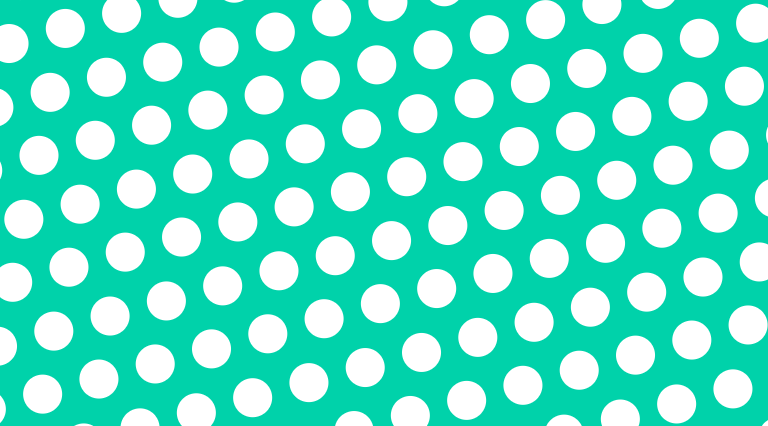
This pattern is drawn by a Shadertoy shader. Its source:

```glsl
const vec3 GREEN = vec3(0.0, 0.825, 0.665);
const vec3 WHITE = vec3(1.0);

// All lengths are fractions of the canvas height
const float TILT = radians(15.0);
const vec2 TILE = vec2(0.1368, 0.2718);
const vec2 ANCHOR = vec2(0.0533, 0.0852);
const vec2 STAGGER = vec2(0.0636, 0.1361);
const float DOT_RADIUS = 0.0458;

vec2 rotate(vec2 p, float angle) {
    float c = cos(angle), s = sin(angle);
    return vec2(c * p.x - s * p.y, s * p.x + c * p.y);
}

// Signed distance to circles repeated once per tile
float repeatedDots(vec2 p, vec2 tile, float radius) {
    vec2 local = p - tile * floor(p / tile + 0.5);
    return length(local) - radius;
}

float coverage(float dist, float pixel) {
    return clamp(0.5 - dist / pixel, 0.0, 1.0);
}

void mainImage(out vec4 fragColor, in vec2 fragCoord) {
    float pixel = 1.0 / iResolution.y;
    vec2 uv = (fragCoord - 0.5 * iResolution.xy) * pixel;

    // Tilted lattice: every second row is shifted by just under half a tile
    vec2 p = rotate(uv - ANCHOR, -TILT);
    float dist = min(repeatedDots(p, TILE, DOT_RADIUS),
                     repeatedDots(p - STAGGER, TILE, DOT_RADIUS));

    fragColor = vec4(mix(GREEN, WHITE, coverage(dist, pixel)), 1.0);
}
```
